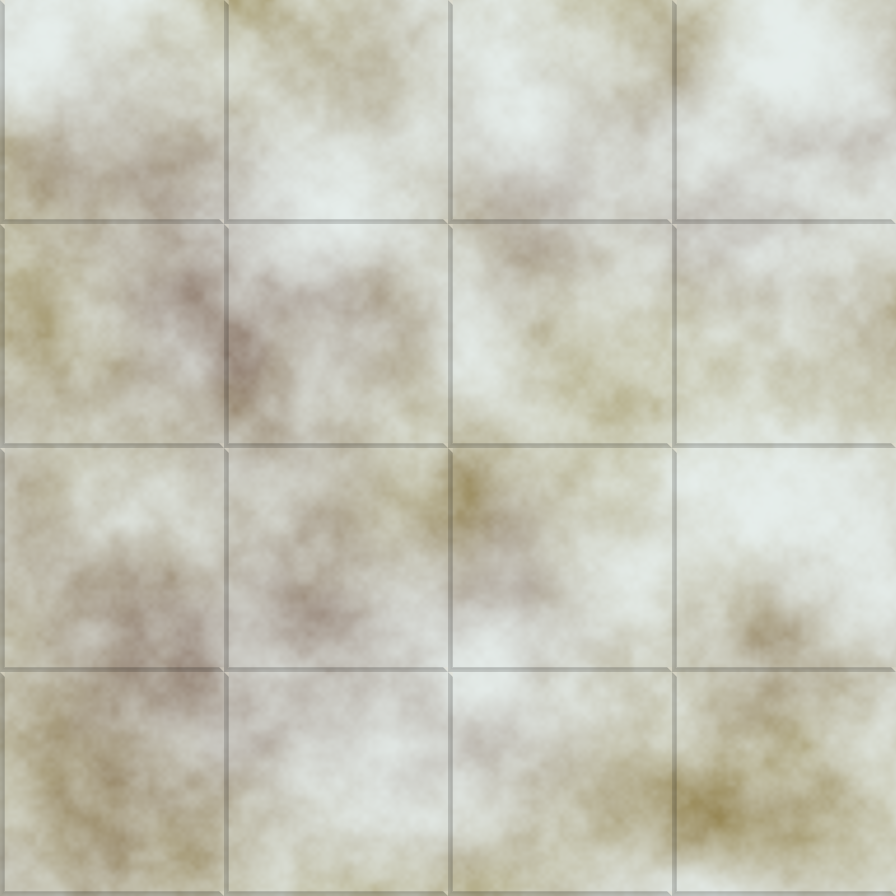
Give the GLSL for this texture, as a Shadertoy shader.

```glsl
// Four by four pale stone tiles with drifting mineral stains and mitred bevels.

const float TILES = 4.0;
const float BEVEL_WIDTH = 0.021;   // share of one tile
const vec3 CHALK = vec3(0.90, 0.93, 0.92);
const vec3 MAUVE_STAIN = vec3(0.55, 0.47, 0.41);
const vec3 OLIVE_STAIN = vec3(0.56, 0.49, 0.24);
const vec3 HIGHLIGHT = vec3(0.90, 0.87, 0.80);

float hash(vec2 cell) {
    vec3 q = fract(vec3(cell.xyx) * 0.1031);
    q += dot(q, q.yzx + 33.33);
    return fract((q.x + q.y) * q.z);
}

float valueNoise(vec2 p) {
    vec2 cell = floor(p);
    vec2 f = fract(p);
    f = f * f * (3.0 - 2.0 * f);
    float low = mix(hash(cell), hash(cell + vec2(1.0, 0.0)), f.x);
    float high = mix(hash(cell + vec2(0.0, 1.0)), hash(cell + 1.0), f.x);
    return mix(low, high, f.y);
}

// Cloud in 0..1: each octave doubles the detail, scaled down by the gain.
float cloud(vec2 p, float gain) {
    float sum = 0.0;
    float total = 0.0;
    float weight = 1.0;
    for (int octave = 0; octave < 6; octave++) {
        sum += weight * valueNoise(p);
        total += weight;
        weight *= gain;
        p = p * 2.0 + vec2(17.3, 9.1);
    }
    return sum / total;
}

// Broad bands of mineral hue from layered sines: 0 is mauve, 1 is olive.
float mineralHue(vec2 uv) {
    float bands = 0.5 * cos(uv.y * 11.4 + 0.8 * sin(uv.x * 5.0))
                + 0.2 * sin(uv.x * 9.0 + uv.y * 4.0);
    float drift = cloud(uv * 4.0 + 61.0, 0.5) - 0.5;
    return clamp(0.5 + 0.6 * bands + 1.8 * drift, 0.0, 1.0);
}

vec3 stone(vec2 uv) {
    float density = cloud(uv * 6.0 + vec2(43.7, 12.4), 0.6);
    density = clamp((density - 0.19) / 0.72, 0.0, 1.0);
    vec3 stain = mix(MAUVE_STAIN, OLIVE_STAIN, mineralHue(uv));
    return mix(CHALK, stain, pow(density, 1.6));
}

// Bevel coverage: x is the shaded left and bottom, y the lit mitre corners.
vec2 bevel(vec2 p, float width, float aa) {
    float shadeSide = min(p.x, p.y);
    float lightSide = min(1.0 - p.x, 1.0 - p.y);
    float mitre = smoothstep(-aa, aa, lightSide - shadeSide);
    vec2 edge = vec2(shadeSide, lightSide);
    vec2 strip = 1.0 - smoothstep(width - aa, width + aa, edge);
    return vec2(strip.x * mitre, strip.x * strip.y * (1.0 - mitre));
}

void mainImage(out vec4 fragColor, in vec2 fragCoord) {
    vec2 uv = fragCoord / iResolution.xy;
    vec2 tile = fract(uv * TILES);
    float aa = 0.7 * TILES / iResolution.y;

    vec3 color = stone(uv);

    // The shaded face deepens slightly towards its inner rim.
    vec2 faces = bevel(tile, BEVEL_WIDTH, aa);
    float depth = smoothstep(0.0, BEVEL_WIDTH, min(tile.x, tile.y));
    color *= 1.0 - faces.x * mix(0.15, 0.21, depth);
    color = mix(color, HIGHLIGHT, 0.3 * faces.y);

    fragColor = vec4(color, 1.0);
}
```
